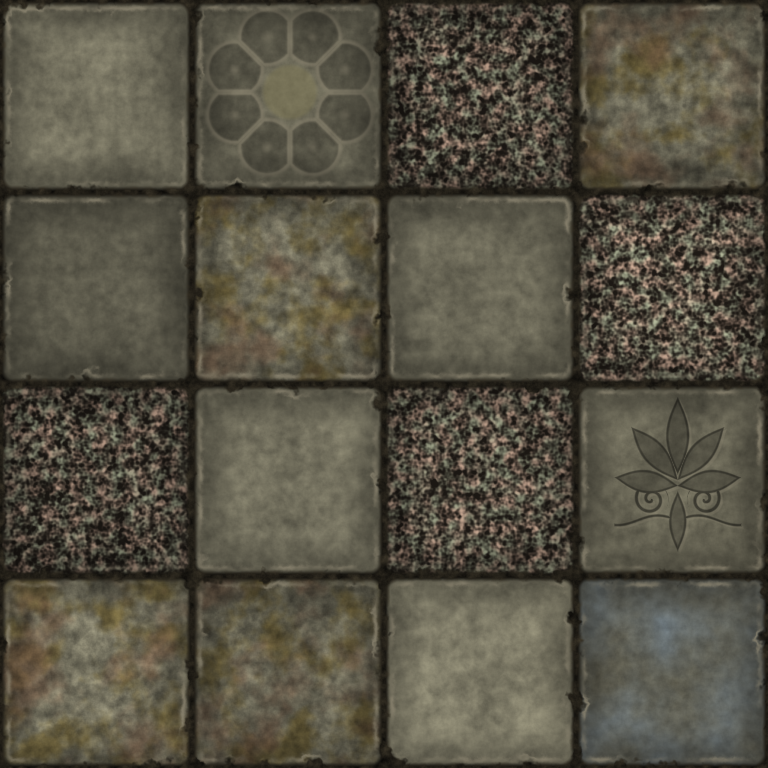
Reproduce this texture procedurally as a Shadertoy shader.

```glsl
#define TILES 4.0
#define HALF_SIZE 0.479
#define CORNER 0.05
#define EDGE_WEAR 0.035
#define RIM_WIDTH 0.013
#define PETALS 8.0
#define TAU 6.28318
#define STONE vec3(0.415, 0.403, 0.338)
#define GROUT vec3(0.125, 0.112, 0.085)
#define RIM vec3(0.56, 0.53, 0.45)
#define OCHRE vec3(0.37, 0.32, 0.17)
#define RUST vec3(0.40, 0.31, 0.24)

// Tile layout, rows from the bottom up
const int PLAIN = 0, MOSSY = 1, GRANITE = 2, ROSETTE = 3, LILY = 4, SLATE = 5;
const int KIND[16] = int[16](1, 1, 0, 5,  2, 0, 2, 4,  0, 1, 0, 2,  0, 3, 2, 1);
const float TONE[16] = float[16](1.05, 0.92, 1.17, 0.97,  0.92, 1.05, 1.0, 0.95,
                                 0.84, 1.0, 0.98, 1.12,  1.06, 0.94, 0.95, 0.95);

vec2 hash2(vec2 c) {
    vec3 p = fract(c.xyx * vec3(0.1031, 0.1030, 0.0973));
    p += dot(p, p.yzx + 33.33);
    return fract((p.xx + p.yz) * p.zy);
}

float corner(vec2 cell, vec2 f, vec2 o, float period, float seed) {
    return dot(hash2(mod(cell + o, period) + seed) * 2.0 - 1.0, f - o);
}

// Gradient noise that wraps at the canvas border; freq is per tile
float noise(vec2 p, float freq, float seed) {
    p *= freq;
    vec2 i = floor(p), f = fract(p), u = f * f * f * (f * (f * 6.0 - 15.0) + 10.0);
    float n = freq * TILES;
    return mix(mix(corner(i, f, vec2(0, 0), n, seed), corner(i, f, vec2(1, 0), n, seed), u.x),
               mix(corner(i, f, vec2(0, 1), n, seed), corner(i, f, vec2(1, 1), n, seed), u.x), u.y);
}

float fbm(vec2 p, float freq, float seed) {
    float sum = 0.0, amp = 1.0;
    for (int k = 0; k < 4; k++) {
        sum += amp * noise(p, freq, seed);
        freq *= 2.0;
        amp *= 0.55;
    }
    return sum;
}

float cover(float d, float px) { return 1.0 - smoothstep(-px, px, d); }

float roundBox(vec2 p, float h, float r) {
    vec2 q = abs(p) - h + r;
    return length(max(q, 0.0)) + min(max(q.x, q.y), 0.0) - r;
}

// Pointed leaf growing upward from the origin
float leaf(vec2 p, float len, float w) {
    float body = abs(p.x) - w * sin(0.5 * TAU * clamp(p.y / len, 0.0, 1.0));
    return max(body, max(-p.y, p.y - len));
}

float lily(vec2 p) {
    p.x = abs(p.x);
    float d = leaf(vec2(p.x, -p.y - 0.06), 0.31, 0.045);
    for (int k = 0; k < 3; k++) {
        float i = float(k), s = sin(i * 0.72), c = cos(i * 0.72);
        vec2 q = p - vec2(0.0, 0.03 - 0.03 * i);
        d = min(d, leaf(vec2(q.x * c - q.y * s, q.x * s + q.y * c), 0.40 - 0.035 * i, 0.06));
    }
    // Scrolls and whiskers
    vec2 q = p - vec2(0.14, -0.10);
    float r = length(q), turn = atan(q.y, q.x) / TAU;
    d = min(d, max(abs(mod(r - turn * 0.05, 0.05) - 0.025) - 0.008, r - 0.09));
    float whisker = abs(p.y + 0.21 - 0.025 * sin(p.x * 15.0)) - 0.006;
    return min(d, max(whisker, p.x - 0.33));
}

vec3 carveRosette(vec3 col, vec2 p, float px) {
    float r = length(p), sector = TAU / PETALS;
    float a = mod(atan(p.y, p.x), sector) - 0.5 * sector;
    vec2 q = r * vec2(cos(a), abs(sin(a)));
    float wedge = q.y * cos(0.5 * sector) - q.x * sin(0.5 * sector) + 0.013;
    float petal = max(max(length(q - vec2(0.31, 0.0)) - 0.135, wedge), 0.165 - r);
    float line = cover(abs(petal - 0.008) - 0.010, px + 0.006);
    col *= 1.0 - 0.20 * cover(petal, px);
    col = mix(col, RIM * 0.95, 0.55 * line);
    col = mix(col, RIM * vec3(0.92, 0.92, 0.75), 0.45 * cover(r - 0.14, px + 0.01));
    return mix(col, RIM, 0.35 * cover(length(q - vec2(0.31, 0.0)) - 0.02, 0.02));
}

vec3 carveLily(vec3 col, vec2 p, float px) {
    float d = lily(p), cut = cover(d, px);
    float lit = cover(lily(p + vec2(-0.012, 0.012)), px) * (1.0 - cut);
    col *= 1.0 - 0.20 * cut - 0.25 * cover(abs(d + 0.006) - 0.006, px);
    return mix(col, RIM, 0.3 * lit);
}

vec3 granite(vec2 p) {
    float speck = noise(p, 18.0, 3.0) + noise(p, 36.0, 5.0) + 0.7 * noise(p, 60.0, 7.0);
    float v = smoothstep(-0.65, 0.95, speck + 0.35 * fbm(p, 3.0, 9.0));
    vec3 light = mix(vec3(0.74, 0.62, 0.54), vec3(0.60, 0.62, 0.52),
                     smoothstep(-0.25, 0.25, noise(p, 14.0, 11.0)));
    return mix(vec3(0.10, 0.085, 0.07), light, v);
}

void mainImage(out vec4 fragColor, in vec2 fragCoord) {
    vec2 p = fragCoord / iResolution.xy * TILES;
    float px = TILES / iResolution.y;
    ivec2 id = ivec2(floor(p)) % 4;
    int index = id.y * 4 + id.x, kind = KIND[index];
    vec2 c = fract(p) - 0.5;

    // Worn tile outline
    float clouds = fbm(p, 3.0, 21.0), grain = fbm(p, 16.0, 23.0);
    float d = roundBox(c, HALF_SIZE, CORNER) + 0.012 * grain;
    d += EDGE_WEAR * smoothstep(0.15, 0.7, fbm(p, 7.0, 27.0));

    // Face by kind
    vec3 col = STONE * (1.0 + 0.25 * clouds + 0.22 * grain);
    if (kind == MOSSY) {
        col = mix(col, OCHRE, 0.75 * smoothstep(-0.15, 0.45, fbm(p, 4.0, 31.0)));
        col = mix(col, RUST, 0.65 * smoothstep(-0.1, 0.5, fbm(p, 3.0, 37.0)));
        col *= 1.0 + 0.45 * fbm(p, 12.0, 41.0);
    }
    if (kind == GRANITE) col = granite(p);
    if (kind == ROSETTE) col = carveRosette(col, c - vec2(0.01, 0.02), px);
    if (kind == LILY) col = carveLily(col, c - vec2(0.03, 0.0), px);
    if (kind == SLATE) col *= mix(vec3(1.0), vec3(0.88, 0.95, 1.10), 0.7 + clouds);
    col *= TONE[index] * mix(0.76, 1.04, smoothstep(0.0, 0.22, -d));

    // Chipped pale rim, then grout
    float rim = exp(-pow((d + 0.022) / RIM_WIDTH, 2.0));
    rim *= smoothstep(-0.3, 0.5, fbm(p, 5.0, 43.0)) * (kind == GRANITE ? 0.35 : 0.75);
    col = mix(col, RIM, rim);
    vec3 grout = GROUT * (1.0 + 1.1 * grain);
    col = mix(grout, col, cover(d, px + 0.008));
    fragColor = vec4(clamp(col, 0.0, 1.0), 1.0);
}
```
